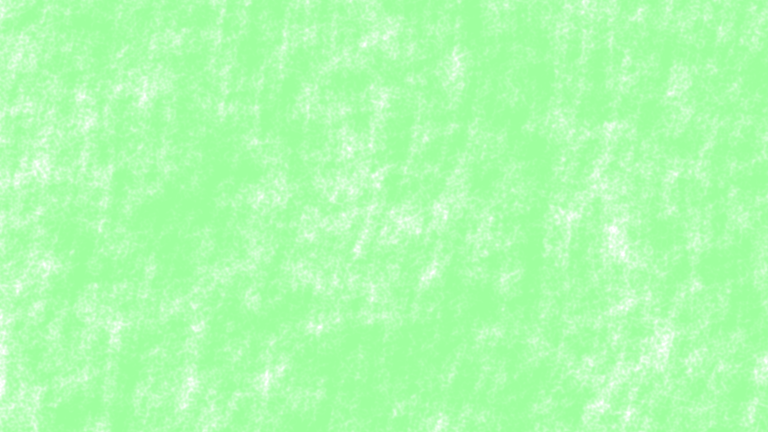
Give the GLSL for this texture, as a Shadertoy shader.

```glsl
// Pale green chalk rubbed over white paper: soft bare blotches, steep hand
// strokes and fine paper grain. Layers of gradient noise are summed into one
// roughly normal "bareness" value, which a curve turns into showing paper.
#define CHALK vec3(0.60, 1.00, 0.60)
#define PAPER vec3(1.00, 1.00, 1.00)
#define STROKE_LEAN 0.20
#define BLOTCH_SCALE 13.0
#define STROKE_SCALE 24.0
#define GRAIN_SCALE 125.0
#define PATCH_AMOUNT 0.30
#define BLOTCH_AMOUNT 0.62
#define STROKE_AMOUNT 0.42
#define GRAIN_AMOUNT 0.42
#define EDGE_WEAR 1.1

// Pseudo-random unit gradient of a lattice cell
vec2 cellGradient(vec2 cell) {
    uvec2 q = uvec2(ivec2(cell) + 32768) * uvec2(1597334673u, 3812015801u);
    uint h = (q.x ^ q.y) * 1597334673u;
    h = (h ^ (h >> 15)) * 2246822519u;
    h ^= h >> 13;
    float angle = float(h & 65535u) / 65536.0 * 6.28319;
    return vec2(cos(angle), sin(angle));
}

// Gradient noise scaled to a spread of about one
float noise(vec2 p) {
    vec2 cell = floor(p), f = p - cell;
    vec2 u = f * f * f * (f * (f * 6.0 - 15.0) + 10.0);
    vec2 e = vec2(1.0, 0.0);
    float a = dot(cellGradient(cell), f);
    float b = dot(cellGradient(cell + e.xy), f - e.xy);
    float c = dot(cellGradient(cell + e.yx), f - e.yx);
    float d = dot(cellGradient(cell + e.xx), f - e.xx);
    return 4.0 * mix(mix(a, b, u.x), mix(c, d, u.x), u.y);
}

vec2 rotate(vec2 p, float angle) {
    float c = cos(angle), s = sin(angle);
    return vec2(c * p.x + s * p.y, c * p.y - s * p.x);
}

// Bare spots, slightly long towards the upper right, in three octaves
float blotches(vec2 p) {
    vec2 q = rotate(p, 0.45) * vec2(0.8, 1.15) * BLOTCH_SCALE;
    float sum = 0.0, weight = 0.76;
    for (int i = 0; i < 3; i++) {
        sum += weight * noise(q + 17.3 * float(i));
        q = rotate(q, 0.6) * 2.1;
        weight *= 0.7;
    }
    return sum;
}

// Long steep streaks, bent a little so that their lean varies
float strokes(vec2 p) {
    float bend = 0.018 * noise(p * 2.3 + 41.0);
    vec2 q = vec2(p.x - STROKE_LEAN * p.y + bend, p.y);
    float broad = noise(q * vec2(STROKE_SCALE, 3.2) + 7.0);
    float thin = noise(q * vec2(STROKE_SCALE * 2.6, 6.5) + 29.0);
    return 0.8 * broad + 0.6 * thin;
}

// Tooth of the paper, in two sizes
float grain(vec2 p) {
    float fine = noise(rotate(p, 0.53) * GRAIN_SCALE + 3.0);
    float coarse = noise(rotate(p, 0.21) * GRAIN_SCALE * 0.55 + 61.0);
    return 0.84 * fine + 0.54 * coarse;
}

void mainImage(out vec4 fragColor, in vec2 fragCoord) {
    vec2 p = fragCoord / iResolution.y;

    // Uneven pressure: broad patches and a worn left margin
    float pressure = PATCH_AMOUNT * noise(p * 3.1 + 11.0)
                   + EDGE_WEAR * exp(-p.x * 18.0);

    float bareness = pressure - 0.03
                   + BLOTCH_AMOUNT * blotches(p)
                   + STROKE_AMOUNT * strokes(p)
                   + GRAIN_AMOUNT * grain(p);

    // Mostly covered, with a long tail towards bare paper
    float z = max(bareness, -1.55);
    float showing = clamp(0.17 + 0.155 * z + 0.05 * z * z, 0.0, 1.0);

    fragColor = vec4(mix(CHALK, PAPER, showing), 1.0);
}
```
